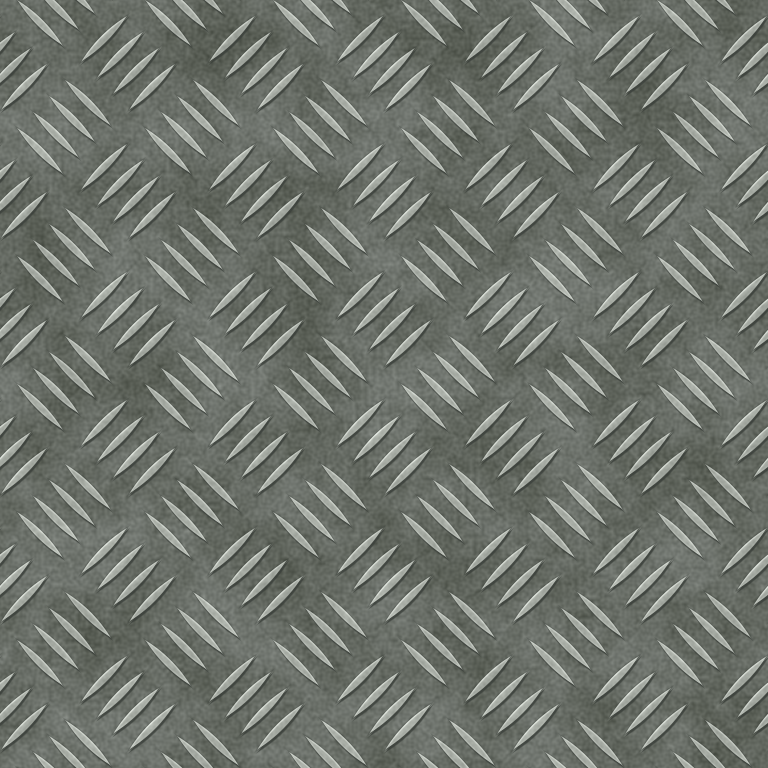
Write a WebGL 1 fragment shader that draws this texture.

```glsl
precision highp float;
// Steel tread plate: groups of four raised, pointed bars that alternate
// between the two diagonals. Each bar is a lens-shaped distance function with
// lit rims and a thin shadow; wrapping gradient noise mottles the metal.

uniform vec2 u_resolution;

const float REPEATS = 6.0;          // cells across and down
const float BAR_SPACING = 0.17678;  // between bar axes, in cells
const float BAR_LENGTH = 0.248;     // half length, in cells
const float BAR_WIDTH = 0.029;      // half width, in cells
const float RIM_WIDTH = 0.011;
const float HALO_WIDTH = 0.055;     // reach of the rough metal round a bar
const vec2 PATTERN_SHIFT = vec2(0.0, 0.01);
const vec2 SHADOW_OFFSET = vec2(0.009, -0.017);
const vec2 LIGHT_DIR = vec2(-0.35, 0.94);
const float MOTTLE = 0.045;
const float GRAIN = 0.05;
const float HALO_GRAIN = 0.13;

const vec3 PLATE_DARK = vec3(0.375, 0.395, 0.36);
const vec3 PLATE_LIGHT = vec3(0.425, 0.445, 0.42);
const vec3 SHADOW = vec3(0.23, 0.25, 0.23);
const vec3 BAR_FACE = vec3(0.65, 0.67, 0.64);
const vec3 BAR_RIM = vec3(0.82, 0.84, 0.81);

vec2 gradient(vec2 cell, float period) {
  cell = mod(cell, period);
  float h = fract(sin(dot(cell, vec2(127.1, 311.7))) * 43758.5);
  return vec2(cos(h * 6.28318), sin(h * 6.28318));
}

// Gradient noise that wraps after one unit of uv
float gradientNoise(vec2 uv, float period) {
  vec2 p = uv * period;
  vec2 i = floor(p);
  vec2 f = p - i;
  vec2 u = f * f * f * (f * (f * 6.0 - 15.0) + 10.0);
  vec2 e = vec2(1.0, 0.0);
  float a = dot(gradient(i, period), f);
  float b = dot(gradient(i + e.xy, period), f - e.xy);
  float c = dot(gradient(i + e.yx, period), f - e.yx);
  float d = dot(gradient(i + e.xx, period), f - e.xx);
  return mix(mix(a, b, u.x), mix(c, d, u.x), u.y);
}

// One group per cell: x = signed distance, y = signed offset from the bar axis
vec2 barGroup(vec2 p, vec2 center, vec2 normal) {
  vec2 q = fract(p - center + 0.5) - 0.5;
  float across = dot(q, normal);
  float along = dot(q, vec2(-normal.y, normal.x)) / BAR_LENGTH;
  float index = clamp(floor(across / BAR_SPACING) + 0.5, -1.5, 1.5);
  across -= index * BAR_SPACING;
  return vec2(abs(across) - BAR_WIDTH * (1.0 - along * along), across);
}

// Nearest bar of both groups: x = distance, y = how far its side faces the light
vec2 treadBars(vec2 p) {
  vec2 fallNormal = vec2(0.70711, 0.70711);
  vec2 riseNormal = vec2(0.70711, -0.70711);
  vec2 rising = barGroup(p, vec2(0.0, 0.5), riseNormal);
  vec2 falling = barGroup(p, vec2(0.5, 0.0), fallNormal);
  rising.y *= dot(riseNormal, LIGHT_DIR) / BAR_WIDTH;
  falling.y *= dot(fallNormal, LIGHT_DIR) / BAR_WIDTH;
  return rising.x < falling.x ? rising : falling;
}

void main() {
  vec2 uv = gl_FragCoord.xy / u_resolution;
  vec2 p = uv * REPEATS - PATTERN_SHIFT;
  float pixel = REPEATS / min(u_resolution.x, u_resolution.y);

  vec2 bar = treadBars(p);
  float cover = 1.0 - smoothstep(-0.6 * pixel, 0.6 * pixel, bar.x);
  float halo = exp(-max(bar.x, 0.0) / HALO_WIDTH);

  // Plate: broad mottling, fine grain, rougher metal near the bars
  float broad = gradientNoise(uv, 9.0) + 0.6 * gradientNoise(uv, 31.0);
  float grain = gradientNoise(uv, 190.0) + 0.5 * gradientNoise(uv, 83.0);
  vec3 color = mix(PLATE_DARK, PLATE_LIGHT, clamp(0.55 + broad, 0.0, 1.0));
  color += MOTTLE * broad + grain * mix(GRAIN, HALO_GRAIN, halo);

  // Shadow thrown to the lower right, plus a faint contact line
  float shadowDistance = treadBars(p - SHADOW_OFFSET).x;
  float shade = 1.0 - smoothstep(-0.006, 0.009, shadowDistance);
  float contact = 1.0 - smoothstep(0.0, 0.014, bar.x);
  color = mix(color, SHADOW, max(0.85 * shade, 0.35 * contact));

  // Bar: bright rims round a duller face, brighter towards the light
  float rim = smoothstep(-RIM_WIDTH - 0.006, -RIM_WIDTH + 0.006, bar.x);
  float lit = clamp(0.55 + 0.6 * bar.y, 0.0, 1.0);
  vec3 metal = mix(BAR_FACE, BAR_RIM, rim * lit);
  metal += 0.05 * bar.y + 0.06 * grain + MOTTLE * broad;
  color = mix(color, metal, cover);

  gl_FragColor = vec4(clamp(color, 0.0, 1.0), 1.0);
}
```
